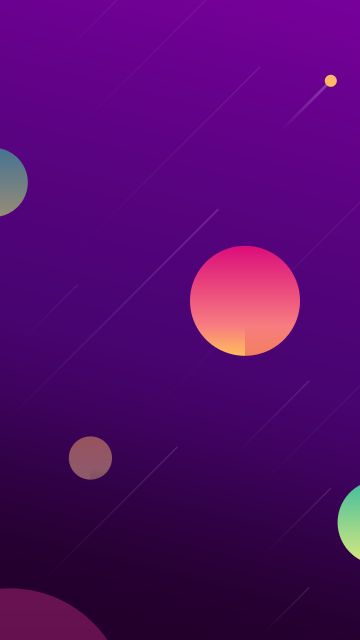
A WebGL 1 fragment shader for this background:

```glsl
precision highp float;

uniform vec2 u_resolution;

// The canvas spans 9 by 16 units
const vec2 CANVAS = vec2(9.0, 16.0);
const vec3 STREAK_TINT = vec3(0.95, 0.85, 1.0);

float discCoverage(vec2 p, vec2 centre, float radius, float pixel) {
  return clamp(0.5 - (length(p - centre) - radius) / pixel, 0.0, 1.0);
}

float discHeight(vec2 p, vec2 centre, float radius) {
  return clamp(0.5 + 0.5 * (p.y - centre.y) / radius, 0.0, 1.0);
}

// Disc with a vertical two-colour gradient
vec3 addDisc(vec3 base, vec2 p, vec2 centre, float radius, vec3 low, vec3 high, float pixel) {
  vec3 fill = mix(low, high, discHeight(p, centre, radius));
  return mix(base, fill, discCoverage(p, centre, radius, pixel));
}

// Disc whose lower band is split into two tints along its vertical axis
vec3 addSplitDisc(vec3 base, vec2 p, vec2 centre, float radius, vec3 lowLeft, vec3 lowRight,
                  vec3 middle, vec3 high, float pixel) {
  const float BAND = 0.27;
  float height = discHeight(p, centre, radius);
  float side = clamp(0.5 + (p.x - centre.x) / pixel, 0.0, 1.0);
  vec3 fill = mix(mix(lowLeft, lowRight, side), middle, min(height / BAND, 1.0));
  fill = mix(fill, high, max(height - BAND, 0.0) / (1.0 - BAND));
  return mix(base, fill, discCoverage(p, centre, radius, pixel));
}

// Diagonal trail fading down and left from its head; run is its horizontal extent
vec3 addStreak(vec3 base, vec2 p, vec2 head, float run, float width, float strength, float pixel) {
  vec2 offset = head - p;
  float along = 0.5 * (offset.x + offset.y);
  float across = abs(offset.x - offset.y) * 0.7071;
  float line = clamp(0.5 + (0.5 * width - across) / pixel, 0.0, 1.0);
  float start = clamp(0.5 + along / pixel, 0.0, 1.0);
  float fade = clamp(1.0 - along / run, 0.0, 1.0);
  return mix(base, STREAK_TINT, line * start * fade * strength);
}

// Slightly tilted gradient from dark plum to violet
vec3 sky(vec2 p) {
  const vec3 PLUM = vec3(0.135, 0.0, 0.17);
  const vec3 INDIGO = vec3(0.29, 0.015, 0.45);
  const vec3 VIOLET = vec3(0.47, 0.0, 0.61);
  float level = (p.y + 0.25 * p.x) / CANVAS.y;
  vec3 color = mix(PLUM, INDIGO, smoothstep(0.06, 0.58, level));
  return mix(color, VIOLET, pow(clamp((level - 0.55) / 0.59, 0.0, 1.0), 1.2));
}

vec3 addStreaks(vec3 base, vec2 p, float pixel) {
  const float THIN = 0.035;
  vec3 color = base;

  // Faint trails entering from the top and right borders
  for (int i = 0; i < 2; i++) {
    float k = float(i);
    vec2 topHead = vec2(2.92 + 2.23 * k, CANVAS.y);
    vec2 rightHead = vec2(CANVAS.x, 10.94 - 4.58 * k);
    color = addStreak(color, p, topHead, 1.25 + 2.13 * k, THIN, 0.07, pixel);
    color = addStreak(color, p, rightHead, 5.67 - 2.9 * k, THIN, 0.06, pixel);
  }

  // Staggered column at the lower right
  for (int i = 0; i < 3; i++) {
    float k = float(i);
    vec2 head = vec2(7.73, 6.48 - 2.583 * k) + mod(k, 2.0) * vec2(0.54, -0.1);
    color = addStreak(color, p, head, 1.9 - 0.18 * k * k, THIN, 0.13, pixel);
  }

  // Long trails and the comet tail
  color = addStreak(color, p, vec2(6.5, 14.33), 4.58, THIN, 0.1, pixel);
  color = addStreak(color, p, vec2(5.46, 10.77), 5.3, 0.045, 0.16, pixel);
  color = addStreak(color, p, vec2(1.94, 8.88), 1.4, THIN, 0.08, pixel);
  color = addStreak(color, p, vec2(4.44, 4.83), 3.5, THIN, 0.15, pixel);
  return addStreak(color, p, vec2(8.27, 13.98), 1.25, 0.07, 0.28, pixel);
}

vec3 addPlanets(vec3 base, vec2 p, float pixel) {
  const vec3 YELLOW = vec3(1.0, 0.74, 0.36);
  const vec3 ORANGE = vec3(0.95, 0.5, 0.37);
  const vec3 CORAL = vec3(0.97, 0.49, 0.5);
  const vec3 PINK = vec3(0.86, 0.05, 0.48);
  const vec3 TEAL = vec3(0.25, 0.74, 0.62);
  const vec3 LIME = vec3(0.86, 0.92, 0.49);
  const vec3 SLATE = vec3(0.27, 0.45, 0.57);
  const vec3 KHAKI = vec3(0.59, 0.55, 0.47);
  const vec3 WINE = vec3(0.41, 0.07, 0.32);
  const vec3 MAUVE = vec3(0.56, 0.35, 0.41);
  const vec3 RUST = vec3(0.6, 0.32, 0.37);

  vec3 color = addSplitDisc(base, p, vec2(6.125, 8.48), 1.375, YELLOW, ORANGE, CORAL, PINK, pixel);
  color = addSplitDisc(color, p, vec2(2.26, 4.55), 0.54, MAUVE, MAUVE * 0.9, MAUVE, RUST, pixel);
  color = addDisc(color, p, vec2(8.27, 13.98), 0.15, YELLOW, vec3(1.0, 0.7, 0.45), pixel);
  color = addDisc(color, p, vec2(-0.17, 11.44), 0.865, KHAKI, SLATE, pixel);
  color = addDisc(color, p, vec2(9.5, 2.94), 1.06, LIME, TEAL, pixel);
  return addDisc(color, p, vec2(0.25, -1.65), 2.94, WINE * 0.85, WINE, pixel);
}

void main() {
  float pixel = CANVAS.y / u_resolution.y;
  vec2 p = gl_FragCoord.xy * pixel;
  vec3 color = addStreaks(sky(p), p, pixel);
  gl_FragColor = vec4(addPlanets(color, p, pixel), 1.0);
}
```
